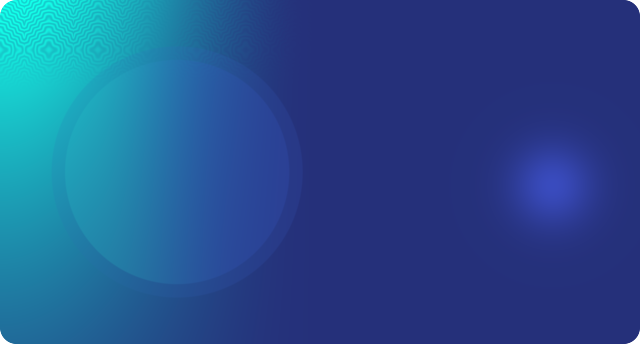
Reproduce this background procedurally as a Shadertoy shader.

```glsl
#define NAVY vec3(0.145, 0.190, 0.480)
#define AQUA vec3(0.075, 1.000, 0.910)
#define LINE_COLOR vec3(0.10, 0.52, 0.65)
#define GLOW_COLOR vec3(0.225, 0.295, 0.745)
#define DISC_CENTER vec2(0.515, 0.500)
#define DISC_RADII vec2(0.365, 0.326)
#define GLOW_CENTER vec2(1.606, 0.461)
#define GLOW_SIZE 0.118
#define FADE_WIDTH 0.910
#define CELL_SIZE vec2(0.143, 0.290)
#define LINE_PERIOD 0.0150
#define CORNER_RADIUS 0.048

const float TAU = 6.2831853;

// Aqua fades rightwards and, more slowly, downwards
vec3 backdrop(vec2 p) {
    float depth = 1.0 - p.y;
    float across = 1.0 - smoothstep(0.0, FADE_WIDTH, p.x);
    float down = 1.0 - 0.92 * depth + 0.20 * depth * depth;
    return mix(NAVY, AQUA, across * down);
}

// Nested diamonds in narrow cells join into zigzags with small steps
float contourLines(vec2 p, float pixel) {
    vec2 offset = p - vec2(0.285, 0.855);
    vec2 folded = abs(mod(offset + 0.5 * CELL_SIZE, CELL_SIZE) - 0.5 * CELL_SIZE);
    vec2 rounded = sqrt(folded * folded + 0.0001);
    float steps = 0.0035 * cos(TAU * (rounded.x - rounded.y) / 0.036);
    float wave = 0.5 + 0.5 * cos(TAU * (rounded.x + rounded.y + steps) / LINE_PERIOD);
    float sharpness = 1.0 - smoothstep(0.35, 0.9, pixel / LINE_PERIOD);
    return mix(0.5, wave, sharpness);
}

float discMask(vec2 p, float radius, float pixel) {
    float d = length(p - DISC_CENTER) - radius;
    return 1.0 - smoothstep(-pixel, pixel, d);
}

float roundedBox(vec2 p, vec2 halfSize, float radius) {
    vec2 q = abs(p) - halfSize + radius;
    return length(max(q, 0.0)) + min(max(q.x, q.y), 0.0) - radius;
}

void mainImage(out vec4 fragColor, in vec2 fragCoord) {
    float pixel = 1.0 / iResolution.y;
    vec2 p = fragCoord * pixel;
    vec2 size = iResolution.xy * pixel;
    vec3 color = backdrop(p);

    // Fine lines in the upper left, lighter and darker than the ground
    float lineFade = smoothstep(0.73, 0.90, p.y) * (1.0 - smoothstep(0.25, 0.92, p.x));
    float lineShade = contourLines(p, pixel) - 0.25;
    color = mix(color, LINE_COLOR, 0.46 * lineFade * lineShade);

    // Translucent ring and inner disc, tinted teal to blue
    float tintShift = smoothstep(0.28, 0.66, p.x - 0.12 * (0.5 - p.y));
    vec3 ringTint = mix(vec3(0.17, 0.42, 0.70), vec3(0.22, 0.38, 0.80), tintShift);
    vec3 discTint = mix(vec3(0.16, 0.82, 0.80), vec3(0.22, 0.37, 0.82), tintShift);
    color = mix(color, ringTint, 0.15 * discMask(p, DISC_RADII.x, pixel));
    color = mix(color, discTint, 0.18 * discMask(p, DISC_RADII.y, pixel));

    // Soft blue glow
    vec2 toGlow = (p - GLOW_CENTER) / GLOW_SIZE;
    color = mix(color, GLOW_COLOR, exp(-dot(toGlow, toGlow)));

    // White outside the rounded corners
    float edge = roundedBox(p - 0.5 * size, 0.5 * size, CORNER_RADIUS);
    color = mix(color, vec3(1.0), smoothstep(-0.5 * pixel, 0.5 * pixel, edge));
    fragColor = vec4(clamp(color, 0.0, 1.0), 1.0);
}
```
